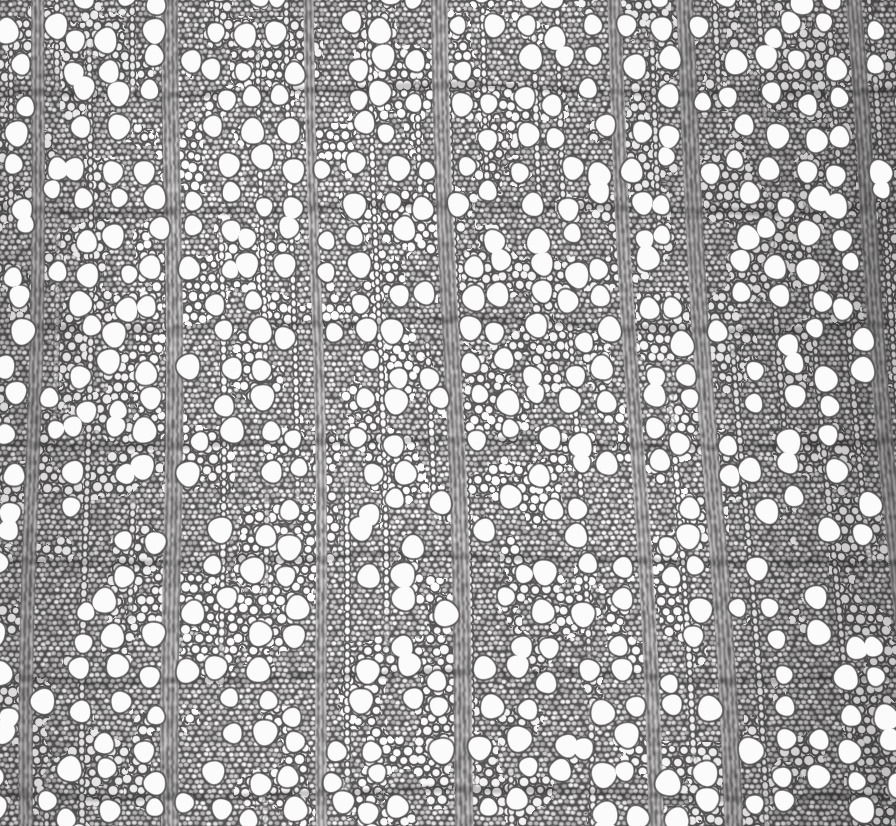
Give the GLSL for this texture, as a WebGL 1 fragment shader.

```glsl
precision highp float;
// Cross-section of wood under a microscope: white oval vessels in a mesh of
// fine grey fibre cells, crossed by upright rays and faint growth lines.
// Jittered grids place the cells; one leaning, wavy warp carries all layers.

uniform vec2 u_resolution;

const float VESSEL_PITCH = 0.041;
const vec2 VESSEL_RADIUS = vec2(0.0092, 0.0136);  // smallest, largest
const float VESSEL_WALL = 0.0021;
const vec2 FIBRE_PITCH = vec2(0.0069, 0.0064);
const vec2 PARENCHYMA_PITCH = vec2(0.0112, 0.0122);
const float RAY_PITCH = 0.155;
const vec2 RAY_HALF_WIDTH = vec2(0.0055, 0.0105);
const float CHAIN_PITCH = 0.047;
const float RING_PITCH = 0.142;
const float SPARSE_CENTRE = 0.36;                 // height of the zone with few vessels
const float WALL_GREY = 0.33;
const float LUMEN_WHITE = 0.985;
const vec3 TINT = vec3(1.0, 0.986, 0.988);

float hash(vec2 p) {
  return fract(sin(dot(p, vec2(127.1, 311.7))) * 43758.5453);
}

float noise(vec2 p) {
  vec2 i = floor(p), f = fract(p);
  f = f * f * (3.0 - 2.0 * f);
  return mix(mix(hash(i), hash(i + vec2(1.0, 0.0)), f.x),
             mix(hash(i + vec2(0.0, 1.0)), hash(i + 1.0), f.x), f.y);
}

// Straightens the lean and sway of the grain.
vec2 grainSpace(vec2 p) {
  float down = 1.0 - p.y;
  float x = (p.x + 0.021 * down) / (1.0 + 0.1 * down);
  return vec2(x + 0.003 * sin(p.y * 7.0 + x * 4.0), p.y);
}

// Signed distance to the nearest broad ray.
float rayDistance(float x) {
  float best = 1.0;
  for (int i = -1; i <= 1; i++) {
    float id = floor(x / RAY_PITCH) + float(i);
    float centre = (id + 0.5 + 0.6 * (hash(vec2(id, 3.7)) - 0.5)) * RAY_PITCH;
    float halfWidth = mix(RAY_HALF_WIDTH.x, RAY_HALF_WIDTH.y, hash(vec2(id, 8.2)));
    best = min(best, abs(x - centre) - halfWidth);
  }
  return best;
}

// Signed distance to the nearest vessel; vessels keep clear of the rays.
float vesselDistance(vec2 p) {
  float best = 1.0;
  for (int j = -1; j <= 1; j++) {
    for (int i = -1; i <= 1; i++) {
      vec2 id = floor(p / VESSEL_PITCH) + vec2(float(i), float(j));
      vec2 jitter = vec2(hash(id + 11.3), hash(id + 47.9)) - 0.5;
      vec2 centre = (id + 0.5 + 0.62 * jitter) * VESSEL_PITCH;
      float sparse = 1.0 - smoothstep(0.07, 0.16, abs(centre.y - SPARSE_CENTRE));
      float present = step(hash(id + 5.1), mix(0.93, 0.62, sparse));
      present *= step(0.005, rayDistance(centre.x));
      vec2 d = (p - centre) / vec2(1.0, 1.14);
      float radius = mix(VESSEL_RADIUS.x, VESSEL_RADIUS.y, hash(id + 71.7));
      radius *= 1.0 + 0.05 * sin(3.0 * atan(d.y, d.x + 1e-5) + 6.28 * hash(id));
      best = min(best, mix(1.0, length(d) - radius, present));
    }
  }
  return best;
}

// Distance to the nearest cell centre in staggered rows, and that cell's hash.
vec2 nearestCell(vec2 q, float jitter) {
  vec2 best = vec2(9.0, 0.0);
  for (int j = -1; j <= 1; j++) {
    float row = floor(q.y) + float(j);
    float shift = 0.5 * mod(row, 2.0);
    for (int i = -1; i <= 1; i++) {
      vec2 id = vec2(floor(q.x - shift) + float(i), row);
      vec2 offset = jitter * (vec2(hash(id + 2.3), hash(id + 19.1)) - 0.5);
      float d = length(q - id - 0.5 - offset - vec2(shift, 0.0));
      if (d < best.x) best = vec2(d, hash(id + 33.3));
    }
  }
  return best;
}

void main() {
  vec2 uv = gl_FragCoord.xy / u_resolution.y;
  float aa = 0.8 / u_resolution.y;
  vec2 p = grainSpace(uv);
  float vessel = vesselDistance(p);

  // Fibre mesh
  vec2 fibre = nearestCell(p / FIBRE_PITCH, 0.4);
  float fibreLumen = 1.0 - smoothstep(0.16, 0.62, fibre.x);
  float grey = mix(WALL_GREY, mix(0.66, 0.96, fibre.y), fibreLumen);

  // Larger pale cells, clustered beside the vessels
  vec2 cell = nearestCell(p / PARENCHYMA_PITCH, 0.5);
  float cluster = noise(p * vec2(34.0, 24.0)) + 0.16 * (1.0 - smoothstep(0.003, 0.012, vessel));
  float inCluster = step(0.66, cluster + 0.2 * (cell.y - 0.5));
  float edge = (cell.x - mix(0.28, 0.46, cell.y)) * PARENCHYMA_PITCH.x;
  float pale = mix(WALL_GREY, 0.95, 1.0 - smoothstep(-aa, aa, edge));
  grey = mix(grey, pale, inCluster * (1.0 - smoothstep(0.0015, 0.003, edge)));

  // Thin upright chains of pale cells
  float chainId = floor(p.x / CHAIN_PITCH);
  float chainX = (chainId + 0.25 + 0.5 * hash(vec2(chainId, 6.6))) * CHAIN_PITCH;
  float link = p.y / 0.0095 + hash(vec2(chainId, 1.9));
  vec2 linkPos = vec2(p.x - chainX, (fract(link) - 0.5) * 0.0065);
  float chainEdge = length(linkPos) - mix(0.0019, 0.0031, hash(vec2(chainId, floor(link))));
  float chainOn = smoothstep(0.42, 0.56, noise(vec2(chainId * 7.3, p.y * 6.0)));
  float chain = mix(WALL_GREY, 0.94, 1.0 - smoothstep(-aa, aa, chainEdge));
  grey = mix(grey, chain, chainOn * (1.0 - smoothstep(0.001, 0.0025, chainEdge)));

  // Broad rays of fine upright files
  float files = sin(p.x * 6.2832 / 0.0052);
  float grain = noise(p / vec2(0.0026, 0.0055)) - 0.5;
  float rayGrey = 0.58 + 0.09 * files + 0.26 * grain;
  grey = mix(grey, rayGrey, 1.0 - smoothstep(-0.001, 0.001, rayDistance(p.x)));

  // Growth lines and uneven light
  float ringY = p.y + 0.005 * sin(p.x * 9.0) + 0.008 * noise(p * 14.0);
  float ring = abs(fract(ringY / RING_PITCH + 0.2) - 0.5) * RING_PITCH;
  grey *= 1.0 - 0.2 * (1.0 - smoothstep(0.001, 0.007, ring));
  float across = uv.x * u_resolution.y / u_resolution.x;
  grey *= 1.04 - 0.22 * smoothstep(0.65, 1.0, across) - 0.1 * (1.0 - smoothstep(0.0, 0.25, across));
  grey *= 0.94 + 0.12 * noise(p * 5.0);

  // Vessels with dark walls
  grey = mix(grey, WALL_GREY, 0.85 * (1.0 - smoothstep(VESSEL_WALL - aa, VESSEL_WALL + aa, vessel)));
  grey = mix(grey, LUMEN_WHITE, 1.0 - smoothstep(-aa, aa, vessel));
  gl_FragColor = vec4(min(grey, LUMEN_WHITE) * mix(TINT, vec3(1.0), smoothstep(0.8, 0.98, grey)), 1.0);
}
```
